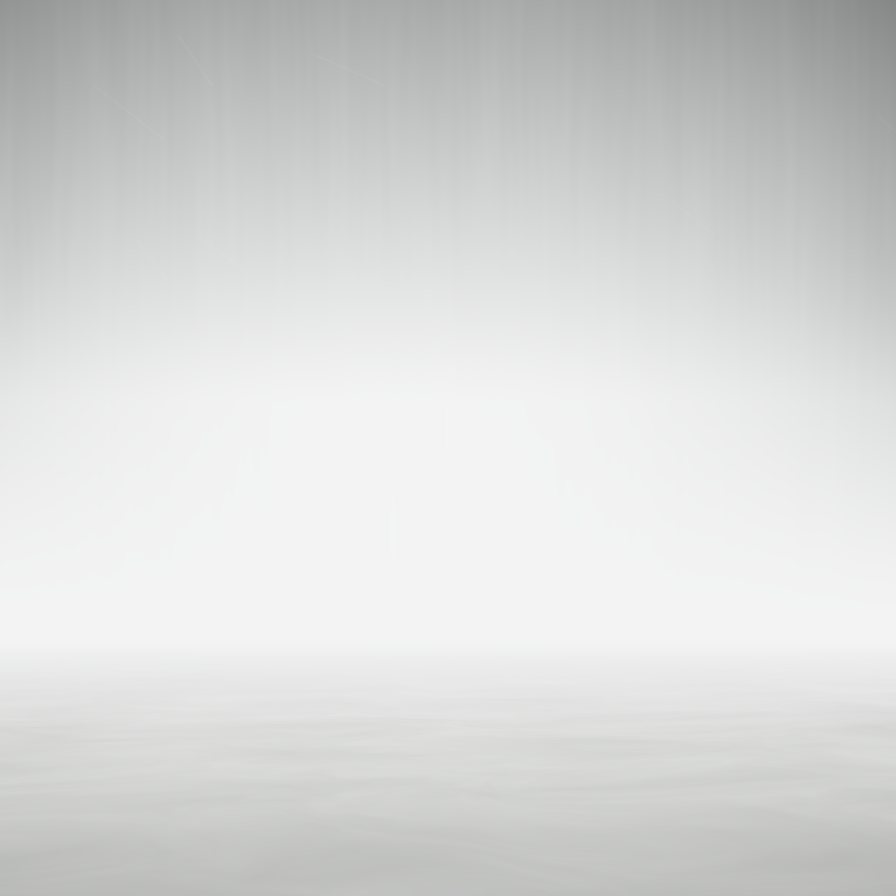
Reproduce this background procedurally as a WebGL 1 fragment shader.

```glsl
precision highp float;
// Empty pale studio: brushed grey wall fading through haze into a marbled concrete floor.
uniform vec2 u_resolution;

const float HORIZON = 0.284;
const vec3 HAZE = vec3(0.953, 0.954, 0.954);
const vec3 WALL_TINT = vec3(-0.003, 0.002, 0.000);
const vec3 FLOOR_TINT = vec3(-0.001, 0.003, -0.004);

float hash(float n) {
  return fract(sin(n * 12.9898) * 43758.5);
}

// Warped, rotated sines: a swirling marble field of roughly -1 to 1
float marble(vec2 p) {
  mat2 turn = mat2(0.8, 0.6, -0.6, 0.8);
  float sum = 0.0;
  float amplitude = 0.5;
  for (int i = 0; i < 7; i++) {
    p = turn * p * 1.55 + 0.8 * sin(p.yx * 1.1 + float(i));
    sum += amplitude * sin(p.x) * cos(p.y * 0.8);
    amplitude *= 0.72;
  }
  return sum;
}

// Layered sines across the wall that drift and fade along its height
float verticalStreaks(vec2 uv) {
  float sum = 0.0;
  float frequency = 19.0;
  for (int i = 0; i < 10; i++) {
    float phase = 6.283 * hash(float(i) + 3.0);
    float drift = 1.2 * sin(uv.y * (5.0 + float(i)) + phase + uv.x * 9.0);
    float fade = 0.6 + 0.4 * sin(uv.y * 11.0 + phase * 3.0 + uv.x * 31.0);
    sum += fade * sin(uv.x * frequency + phase + drift);
    frequency *= 1.43;
  }
  return sum / 4.0;
}

float segmentDistance(vec2 p, vec2 a, vec2 b) {
  vec2 ab = b - a;
  return length(p - a - ab * clamp(dot(p - a, ab) / dot(ab, ab), 0.0, 1.0));
}

// Faint diagonal scratches scattered over the upper wall
float scratches(vec2 uv) {
  float sum = 0.0;
  for (int i = 0; i < 7; i++) {
    float seed = float(i) * 4.0 + 1.0;
    vec2 start = vec2(hash(seed), mix(0.72, 0.98, hash(seed + 1.0)));
    vec2 span = vec2(0.03 + 0.06 * hash(seed + 2.0), -0.02 - 0.05 * hash(seed + 3.0));
    sum += 1.0 - smoothstep(0.0, 0.0022, segmentDistance(uv, start, start + span));
  }
  return sum;
}

vec3 wallColor(vec2 uv) {
  float rise = clamp((uv.y - 0.55) / 0.45, 0.0, 1.0);
  float side = pow(abs(uv.x - 0.45) / 0.55, 2.4);
  float shade = 0.29 * pow(rise, 1.25) + 0.135 * side * smoothstep(HORIZON, 0.75, uv.y);
  float detail = mix(0.0015, 0.009, smoothstep(0.0, 0.2, shade));
  detail *= smoothstep(HORIZON, 0.42, uv.y);
  float texture = detail * verticalStreaks(uv) + 0.014 * rise * scratches(uv);
  return HAZE - shade + texture + WALL_TINT * smoothstep(0.0, 0.2, shade);
}

vec3 floorColor(vec2 uv) {
  float nearness = clamp((HORIZON - uv.y) / HORIZON, 0.0, 1.0);
  float side = pow(abs(uv.x - 0.5) * 2.0, 2.0);

  // Perspective spread: the pattern flattens toward the horizon
  float depth = 1.0 / (nearness + 0.22);
  vec2 ground = vec2((uv.x - 0.5) * depth * 2.4, depth * 3.2);
  float clouds = marble(ground * 0.8 + 4.0);
  float veins = marble(ground * vec2(2.4, 3.4) + clouds * 0.7);

  float shade = 0.205 * pow(nearness, 0.8) + 0.03 * side * nearness;
  float contrast = smoothstep(0.0, 0.45, nearness);
  float texture = contrast * (0.016 * clouds + 0.018 * veins);
  return HAZE - shade + texture + FLOOR_TINT * contrast;
}

void main() {
  vec2 uv = gl_FragCoord.xy / u_resolution;
  float wallMask = smoothstep(HORIZON - 0.02, HORIZON + 0.02, uv.y);
  vec3 color = mix(floorColor(uv), wallColor(uv), wallMask);
  gl_FragColor = vec4(clamp(color, 0.0, 1.0), 1.0);
}
```
